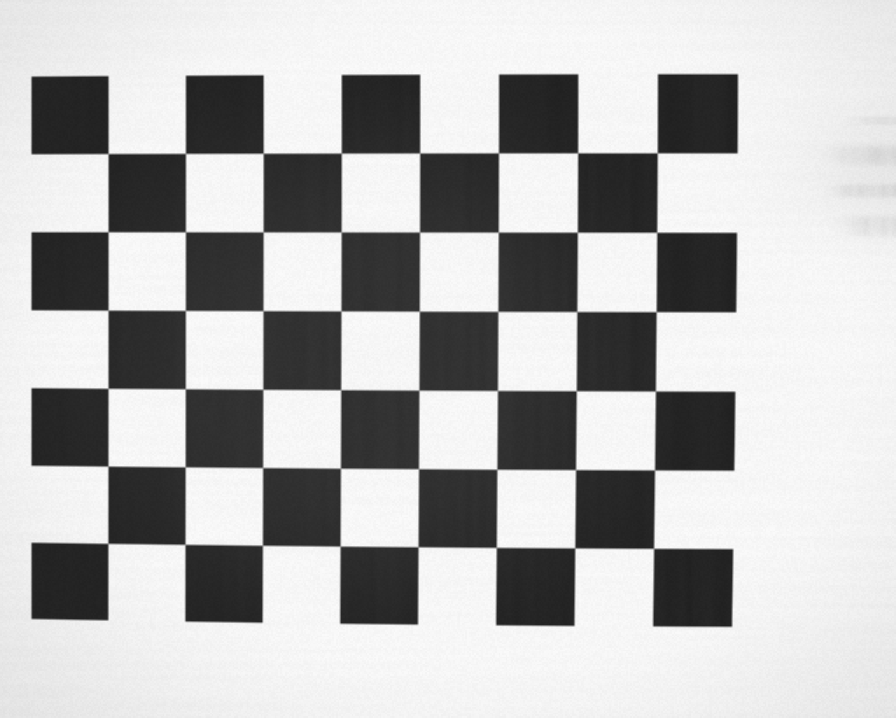
Write a Shadertoy shader that draws this pattern.

```glsl
// Dark 9 by 7 checkerboard on pale paper, seen slightly askew, with grain and a faint smudge
const vec2 CELLS = vec2(9.0, 7.0);
const float LEFT = 0.0352;                   // board edges, y measured downwards
const vec2 RIGHT = vec2(0.8236, 0.8171);     // at top, at bottom
const vec2 TOP = vec2(0.1067, 0.1034);       // at left, at right
const vec2 BOTTOM = vec2(0.8621, 0.8730);
const vec2 BOW = vec2(-0.0033, 0.0073);      // curve of top and bottom edges
const vec2 COLUMN_SPREAD = vec2(0.0215, 0.0155);
const float ROW_SPREAD = 0.022;
const float CELL_WIDTH = 0.0868;
const float BLUR = 0.0008;
const float PAPER = 0.967;
const float PAPER_CORNER = 0.885;
const float INK_CENTRE = 0.195;
const float INK_RIM = 0.138;
const float GRAIN = 0.022;
const vec2 GRAIN_GRID = vec2(512.0, 410.0);
const int SMUDGES = 4;

float hash(vec2 p) {
    vec3 q = fract(vec3(p.xyx) * 0.1031);
    q += dot(q, q.yzx + 33.33);
    return fract((q.x + q.y) * q.z);
}

float noise(vec2 p) {
    vec2 i = floor(p), f = fract(p);
    f = f * f * (3.0 - 2.0 * f);
    return mix(mix(hash(i), hash(i + vec2(1, 0)), f.x),
               mix(hash(i + vec2(0, 1)), hash(i + vec2(1, 1)), f.x), f.y);
}

// Canvas position to board cells, undoing the perspective and lens curve
vec2 boardCells(vec2 p) {
    float down = clamp((p.y - TOP.x) / (BOTTOM.x - TOP.x), 0.0, 1.0);
    float right = mix(RIGHT.x, RIGHT.y, down * sqrt(down));
    float s = (p.x - LEFT) / (right - LEFT);
    float bow = s * (1.0 - s);
    float top = mix(TOP.x, TOP.y, s) + BOW.x * bow;
    float bottom = mix(BOTTOM.x, BOTTOM.y, s) + BOW.y * bow;
    float t = (p.y - top) / (bottom - top);
    s += mix(COLUMN_SPREAD.x, COLUMN_SPREAD.y, down) * bow;
    t -= ROW_SPREAD * t * t * (1.0 - t);
    return CELLS * vec2(s, t);
}

// Coverage of dark cells; even and odd strips pair up within the board
float checker(vec2 c, float soft) {
    vec2 inside = clamp(0.5 + 0.5 * min(c, CELLS - c) / soft, 0.0, 1.0);
    vec2 k = clamp(c, vec2(-0.5), CELLS + 0.5);
    vec2 wave = 0.5 - abs(mod(k + 0.5, 2.0) - 1.0);
    vec2 even = clamp(0.5 + 0.5 * wave / soft, 0.0, 1.0);
    vec2 odd = max(inside - even, 0.0);
    return even.x * even.y + odd.x * odd.y;
}

// Faint horizontal streaks beside the board
float smudge(vec2 p) {
    vec2 d = (p - vec2(1.0, 0.24)) / vec2(0.17, 0.12);
    float shade = 0.045 * exp(-2.0 * dot(d, d));
    for (int i = 0; i < SMUDGES; i++) {
        float n = float(i);
        float y = 0.168 + 0.049 * n;
        float start = 0.90 + 0.05 * hash(vec2(n, 3.0));
        float thick = 0.004 + 0.011 * hash(vec2(n, 8.0));
        float band = 1.0 - smoothstep(thick * 0.5, thick * 1.5, abs(p.y - y));
        float streak = 0.5 + 0.5 * noise(vec2(p.x * 150.0, n));
        shade += 0.07 * band * streak * smoothstep(start, start + 0.05, p.x);
    }
    return shade;
}

void mainImage(out vec4 fragColor, in vec2 fragCoord) {
    vec2 p = fragCoord / iResolution.xy;
    p.y = 1.0 - p.y;
    vec2 cells = boardCells(p);
    float soft = (BLUR + 0.5 / iResolution.x) / CELL_WIDTH;
    float dark = checker(cells, soft);

    // Paper: corner falloff, row texture and fine grain
    float corner = length((p - vec2(0.52, 0.48)) * vec2(1.0, 0.95));
    float paper = mix(PAPER, PAPER_CORNER, smoothstep(0.40, 0.78, corner));
    float grain = hash(floor(p * GRAIN_GRID)) - 0.5;
    float rows = noise(vec2(p.x * 5.0, p.y * 160.0)) - 0.5;
    paper += GRAIN * grain + 0.010 * rows - smudge(p);

    // Ink: paler mid-board, with vertical streaks stronger to the right
    float rim = length((p - vec2(0.40, 0.51)) * vec2(1.0, 0.9));
    float ink = mix(INK_CENTRE, INK_RIM, smoothstep(0.12, 0.42, rim));
    float streaks = noise(vec2(p.x * 130.0, p.y * 2.0)) - 0.5;
    ink += 0.012 * grain + mix(0.006, 0.022, p.x) * streaks;

    fragColor = vec4(vec3(mix(paper, ink, dark)), 1.0);
}
```
